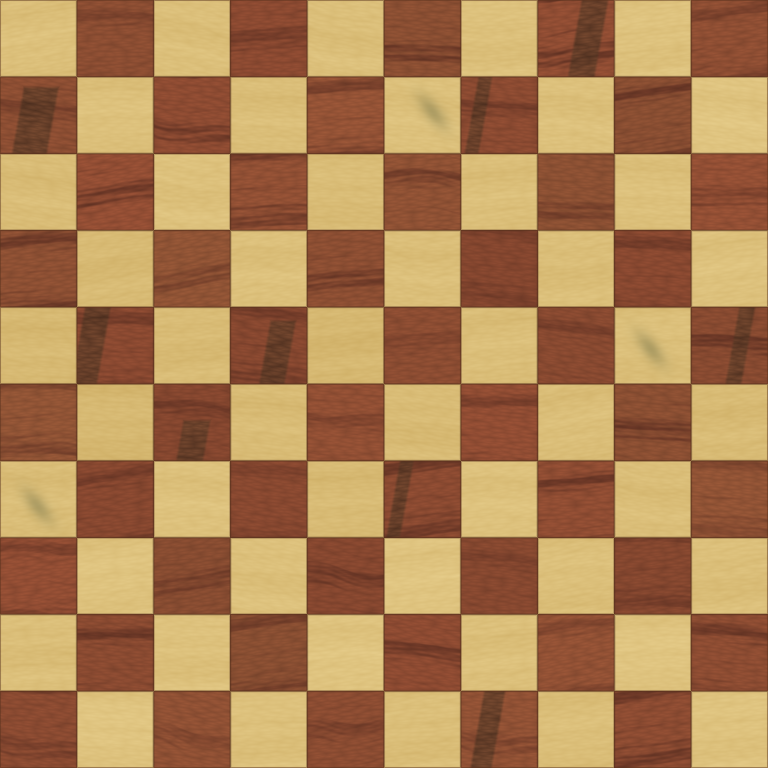
Reproduce this pattern procedurally as a Shadertoy shader.

```glsl
// Ten by ten wooden checkerboard of inlaid pale and reddish veneers, with grain, dark patches and smudges.

const float CELLS = 10.0;
const float SEAM_HALF_WIDTH = 0.009;   // in cells

const vec3 PALE_WOOD   = vec3(0.90, 0.80, 0.54);
const vec3 HONEY_WOOD  = vec3(0.83, 0.71, 0.43);
const vec3 RED_WOOD    = vec3(0.54, 0.285, 0.19);
const vec3 BROWN_WOOD  = vec3(0.56, 0.34, 0.21);
const vec3 STREAK_WOOD = vec3(0.39, 0.20, 0.14);
const vec3 PATCH_WOOD  = vec3(0.36, 0.23, 0.15);
const vec3 SMUDGE      = vec3(0.62, 0.57, 0.36);
const vec3 SEAM        = vec3(0.34, 0.19, 0.11);

float hash(vec2 p, float salt) {
    vec3 q = fract(vec3(p, salt) * vec3(0.1031, 0.1030, 0.0973) + 0.137);
    q += dot(q, q.yzx + 33.33);
    return fract((q.x + q.y) * q.z);
}

// Distance to the nearest scattered point
float cellular(vec2 p, float salt) {
    vec2 base = floor(p);
    float nearest = 2.0;
    for (int j = -1; j <= 1; j++)
    for (int i = -1; i <= 1; i++) {
        vec2 id = base + vec2(i, j);
        vec2 point = id + vec2(hash(id, salt), hash(id, salt + 5.0));
        nearest = min(nearest, distance(p, point));
    }
    return nearest;
}

// Horizontal bands from bent, layered sines, about -1 to 1
float grain(vec2 p, float seed) {
    float sum = 0.0, amplitude = 0.42, frequency = 8.0;
    for (int i = 0; i < 5; i++) {
        float k = float(i) + 1.0;
        p.y += 0.035 * sin(p.x * (1.3 + k) + seed * 17.0 * k) / sqrt(k);
        sum += amplitude * sin(p.y * frequency + seed * 29.0 * k);
        frequency *= 1.87;
        amplitude *= 0.74;
    }
    return sum;
}

vec3 paleVeneer(vec2 local, vec2 cell, float bands, float fibre) {
    float warmth = exp(-0.35 * pow(cell.y - 4.6, 2.0)) * (1.0 - 0.04 * cell.x);
    float tone = 0.35 + 0.35 * hash(cell, 11.0) + 0.35 * warmth;
    tone += 0.20 * bands + 0.35 * (fibre - 0.45);
    vec3 color = mix(PALE_WOOD, HONEY_WOOD, clamp(tone, -0.1, 1.2));

    // Occasional soft, slanted grey stain
    vec2 center = 0.25 + 0.5 * vec2(hash(cell, 12.0), hash(cell, 13.0));
    vec2 offset = local - center;
    offset.x += 0.6 * offset.y;
    float stain = exp(-dot(offset * offset, vec2(60.0, 22.0)));
    stain *= step(0.92, hash(cell, 14.0));
    return mix(color, SMUDGE, 0.75 * stain);
}

vec3 darkVeneer(vec2 local, vec2 cell, float bands, float fibre, float pixel) {
    vec3 color = mix(RED_WOOD, BROWN_WOOD, 0.65 * pow(hash(cell, 21.0), 2.0));
    color *= 0.95 + 0.11 * hash(cell, 22.0);
    float strength = mix(0.35, 0.95, hash(cell, 23.0));
    color = mix(color, STREAK_WOOD, strength * smoothstep(0.05, 0.95, bands));
    color *= 1.0 + 0.16 * (0.45 - fibre);

    // Slanted dark repair strip, most frequent across the middle rows
    float chance = 0.07 + 0.35 * exp(-0.8 * pow(cell.y - 4.5, 2.0));
    float start = 0.65 * hash(cell, 24.0) - 0.1;
    float width = mix(0.15, 0.5, hash(cell, 25.0));
    float top = mix(0.5, 1.5, hash(cell, 26.0));
    float along = local.x - start - 0.18 * (local.y - 0.5);
    float soft = pixel + 0.012;
    float inside = min(min(along, width - along), top - local.y);
    float patchMask = smoothstep(-soft, soft, inside) * step(hash(cell, 27.0), chance);
    vec3 patchColor = PATCH_WOOD * (1.15 - 0.35 * fibre - 0.08 * bands);
    return mix(color, patchColor, 0.8 * patchMask);
}

void mainImage(out vec4 fragColor, in vec2 fragCoord) {
    vec2 board = fragCoord / iResolution.xy * CELLS;
    float pixel = CELLS / min(iResolution.x, iResolution.y);
    vec2 cell = min(floor(board), CELLS - 1.0);
    vec2 local = board - cell;
    float seed = hash(cell, 1.0);

    // Each veneer has its own grain direction and phase
    vec2 wood = local;
    wood.y += 0.3 * (hash(cell, 2.0) - 0.5) * local.x;
    float bands = grain(wood, seed);
    float fibre = cellular(wood * vec2(6.0, 24.0) + cell * 31.0, 3.0);

    float isPale = mod(cell.x + cell.y, 2.0);
    vec3 color = isPale > 0.5
        ? paleVeneer(local, cell, bands, fibre)
        : darkVeneer(local, cell, bands, fibre, pixel);

    // Thin dark joints between veneers
    vec2 toEdge = 0.5 - abs(local - 0.5);
    float edge = min(toEdge.x, toEdge.y);
    float joint = 1.0 - smoothstep(SEAM_HALF_WIDTH - pixel, SEAM_HALF_WIDTH + pixel, edge);
    color = mix(color, SEAM, 0.75 * joint);

    fragColor = vec4(color, 1.0);
}
```
